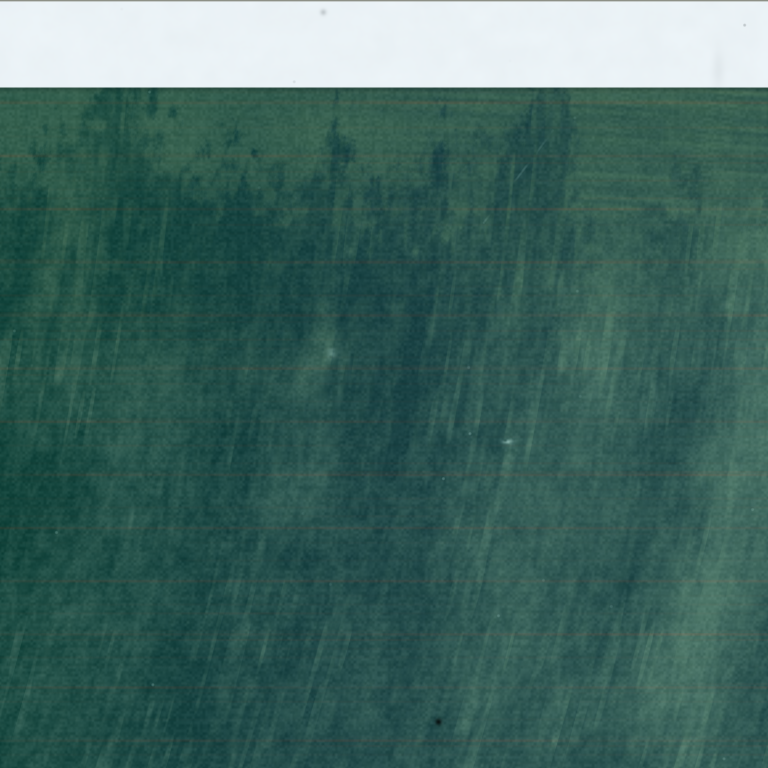
This texture is drawn by a WebGL 2 fragment shader. Its source:

```glsl
#version 300 es
precision highp float;
// Dry-brushed dark green paint below a pale paper margin, with faint scan lines.

uniform vec2 u_resolution;
out vec4 fragColor;

const float PAPER_EDGE = 0.886;     // bottom of the pale margin
const float RIM_HEIGHT = 0.742;     // base of the lighter upper strip
const float BLOB_SLANT = 0.22;      // lean of the brushed patches
const float STREAK_GAIN = 0.58;
const float BRISTLE_GAIN = 0.24;    // thin broken strokes
const float MOTTLE_GAIN = 0.36;
const float ROUGH_GAIN = 0.50;
const float GRAIN_GAIN = 0.055;
const float SCAN_PITCH = 0.0692;    // spacing of the reddish lines
const float FINE_PITCH = 0.0115;
const float FLECK_CELLS = 22.0;

const vec3 PAPER = vec3(0.92, 0.95, 0.965);
const vec3 DARK_LEFT = vec3(0.080, 0.275, 0.240);
const vec3 DARK_RIGHT = vec3(0.110, 0.270, 0.275);
const vec3 LIGHT_LOW = vec3(0.285, 0.450, 0.400);
const vec3 LIGHT_TOP = vec3(0.275, 0.435, 0.345);
const vec3 SCAN_TINT = vec3(0.055, -0.010, -0.018);

// Brushed patches: centre x, y, then radius x, y
const vec4 LIGHTS[9] = vec4[9](
  vec4(0.97, 0.40, 0.07, 0.30), vec4(0.98, 0.70, 0.07, 0.09),
  vec4(0.67, 0.22, 0.07, 0.24), vec4(0.80, 0.60, 0.04, 0.16),
  vec4(0.38, 0.35, 0.06, 0.07), vec4(0.14, 0.49, 0.10, 0.06),
  vec4(0.42, 0.54, 0.03, 0.05), vec4(0.08, 0.70, 0.03, 0.13),
  vec4(0.88, 0.13, 0.06, 0.15));
const vec4 DARKS[9] = vec4[9](
  vec4(0.48, 0.64, 0.14, 0.11), vec4(0.02, 0.62, 0.06, 0.08),
  vec4(0.17, 0.65, 0.06, 0.16), vec4(0.30, 0.66, 0.03, 0.10),
  vec4(0.53, 0.45, 0.06, 0.16), vec4(0.04, 0.38, 0.12, 0.12),
  vec4(0.28, 0.14, 0.14, 0.18), vec4(0.87, 0.32, 0.035, 0.22),
  vec4(0.90, 0.71, 0.04, 0.06));

float hash(vec2 p) {
  return fract(sin(dot(p, vec2(127.1, 311.7))) * 43758.5453);
}

float noise(vec2 p) {
  vec2 i = floor(p), f = fract(p);
  f = f * f * (3.0 - 2.0 * f);
  return mix(mix(hash(i), hash(i + vec2(1, 0)), f.x),
             mix(hash(i + vec2(0, 1)), hash(i + vec2(1, 1)), f.x), f.y);
}

float fbm(vec2 p) {
  float sum = 0.0, amp = 0.5;
  for (int i = 0; i < 4; i++) {
    sum += amp * noise(p);
    p = mat2(0.8, 0.6, -0.6, 0.8) * p * 2.03 + 17.3;
    amp *= 0.5;
  }
  return sum / 0.9375;
}

float bump(float x, float width) { return exp(-x * x / (width * width)); }

float blob(vec2 p, vec4 patchShape) {
  vec2 d = p - patchShape.xy;
  d.x -= BLOB_SLANT * d.y;
  d /= patchShape.zw;
  return exp(-dot(d, d));
}

float segment(vec2 p, vec2 a, vec2 b) {
  vec2 d = b - a;
  return length(p - a - d * clamp(dot(p - a, d) / dot(d, d), 0.0, 1.0));
}

// Ragged top of the dark paint, with its peaks
float rimHeight(float x) {
  return RIM_HEIGHT + 0.15 * bump(x - 0.155, 0.085) + 0.16 * bump(x - 0.710, 0.045)
    + 0.09 * bump(x - 0.435, 0.03) + 0.04 * bump(x - 0.57, 0.07)
    + 0.035 * bump(x - 0.90, 0.05) - 0.04 * bump(x - 0.80, 0.04);
}

vec3 paint(vec2 p) {
  // Brush coordinates bend from slanted below to upright above
  float across = p.x - 0.30 * p.y + 0.13 * p.y * p.y;
  float wide = noise(vec2(across * 38.0, p.y * 5.0));
  float thin = noise(vec2(across * 110.0, p.y * 14.0 + 9.0));
  float hair = noise(vec2(across * 230.0, p.y * 30.0 + 31.0));
  float streak = 0.38 * wide + 0.34 * thin + 0.28 * hair - 0.5;
  float dry = smoothstep(0.42, 0.60, fbm(vec2(across * 13.0, p.y * 6.0) + 40.0));
  float bristle = dry * smoothstep(0.52, 0.80, noise(vec2(across * 150.0, p.y * 13.0 + 70.0)));
  bristle *= 0.4 + 1.2 * noise(vec2(across * 90.0, p.y * 60.0));
  float mottle = fbm(p * vec2(13.0, 10.0)) - 0.5;
  float rough = fbm(vec2(across * 80.0, p.y * 55.0) + 5.0) - 0.5;

  float tone = 0.25 + 0.22 * smoothstep(0.45, 1.0, p.x);
  for (int i = 0; i < 9; i++) tone += 0.36 * blob(p + 0.06 * mottle, LIGHTS[i]);
  for (int i = 0; i < 9; i++) tone -= 0.24 * blob(p + 0.06 * mottle, DARKS[i]);
  tone += streak * STREAK_GAIN * (0.5 + 0.9 * fbm(p * 6.0 + 3.0));
  tone += bristle * BRISTLE_GAIN + mottle * MOTTLE_GAIN + rough * ROUGH_GAIN;

  // Upper strip, brushed sideways and broken by dark peaks
  float rim = rimHeight(p.x - 0.25 * (p.y - 0.80));
  float ragged = p.y - rim + 0.15 * mottle + 0.07 * streak + 0.20 * rough;
  float strip = smoothstep(-0.055, 0.035, ragged);
  float sideways = noise(vec2(p.x * 5.0, p.y * 170.0 + 6.0 * p.x * p.x)) - 0.5;
  float stripTone = 0.62 + 0.34 * sideways * smoothstep(0.1, 0.9, p.x) + 0.35 * mottle + 0.22 * rough;
  stripTone -= 0.22 * bump(p.y - 0.74, 0.05) * (1.0 - smoothstep(0.5, 0.8, p.x));
  tone = clamp(mix(tone, stripTone, strip), -0.05, 1.1);

  vec3 dark = mix(DARK_LEFT, DARK_RIGHT, smoothstep(0.0, 0.6, p.x + 0.2 * (0.6 - p.y)));
  vec3 light = mix(LIGHT_LOW, LIGHT_TOP, smoothstep(0.40, 0.80, p.y + 0.2 * (0.5 - p.x)));
  vec3 color = mix(dark, light, tone);

  // Scan lines, irregular fine rows and grain
  float scan = abs(fract((p.y - 0.001) / SCAN_PITCH) - 0.5) * SCAN_PITCH;
  color += SCAN_TINT * (1.0 - smoothstep(0.0005, 0.0028, scan)) * (0.35 + noise(p * vec2(9.0, 40.0)));
  float row = floor(p.y / FINE_PITCH);
  float fine = abs(fract(p.y / FINE_PITCH) - 0.5) * FINE_PITCH;
  float rowGain = hash(vec2(row, 4.0)) * noise(vec2(p.x * 6.0, row * 7.3));
  color += 0.8 * SCAN_TINT * rowGain * (1.0 - smoothstep(0.0004, 0.0024, fine));
  color += 0.005 * sin(6.2832 * p.y / FINE_PITCH);
  color += GRAIN_GAIN * (noise(p * 290.0) - 0.5);

  // Scratch, chips and a dark spot
  float scratch = segment(p, vec2(0.63, 0.71), vec2(0.72, 0.83));
  color += 0.09 * (1.0 - smoothstep(0.0, 0.0025, scratch)) * smoothstep(0.3, 0.7, noise(p * 45.0));
  float chip = bump(length((p - vec2(0.662, 0.425)) * vec2(0.4, 1.0)), 0.003);
  chip += 0.5 * bump(length(p - vec2(0.432, 0.540)), 0.006);
  color += 0.5 * chip * noise(p * 260.0 + 8.0);
  return color * (1.0 - 0.75 * bump(length(p - vec2(0.571, 0.060)), 0.004));
}

// Sparse dots of varied strength, one chance per grid cell
float flecks(vec2 p) {
  vec2 id = floor(p * FLECK_CELLS);
  vec2 centre = 0.25 + 0.5 * vec2(hash(id + 3.1), hash(id + 8.7));
  float d = length(fract(p * FLECK_CELLS) - centre) / FLECK_CELLS;
  return step(0.94, hash(id)) * hash(id + 5.3) * (1.0 - smoothstep(0.0005, 0.0030, d));
}

void main() {
  vec2 p = gl_FragCoord.xy / u_resolution;
  float dots = flecks(p);
  vec3 paper = PAPER + 0.02 * (fbm(p * 40.0) - 0.5) - 0.2 * dots;
  paper -= 0.15 * bump(length(p - vec2(0.421, 0.984)), 0.004);
  paper -= 0.04 * bump(p.x - 0.935, 0.008) * bump(p.y - 0.91, 0.025);
  paper = mix(paper, vec3(0.55, 0.56, 0.52), smoothstep(0.997, 0.9995, p.y));
  vec3 green = paint(p) + 0.16 * dots;
  green *= 1.0 - 0.22 * bump(p.y - PAPER_EDGE, 0.004);
  float soft = max(0.0015, 0.75 / u_resolution.y);
  fragColor = vec4(mix(green, paper, smoothstep(-soft, soft, p.y - PAPER_EDGE)), 1.0);
}
```
